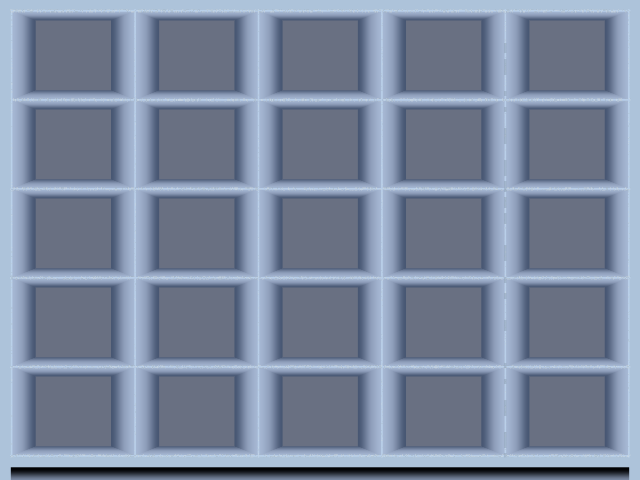
This pattern is drawn by a WebGL 1 fragment shader. Its source:

```glsl
precision highp float;
// A five by five wall of recessed grey panels in a pale blue frame.
// Each cell has mitred bevels that darken inward, split by thin bright seams
// with speckled wear; a black-to-slate shadow bar runs along the bottom.

#define COUNT vec2(5.0, 5.0)
#define GRID_MIN vec2(0.0182, 0.0503)
#define GRID_MAX vec2(0.9825, 0.9774)
#define BEVEL vec2(0.195, 0.108)
#define SEAM_HALF 0.0014
#define WEAR_HALF 0.0034
#define WEAR_GRAINS 420.0
#define BAR_TOP 0.0265
#define PANEL_COLOR vec3(0.41, 0.44, 0.51)
#define FRAME_COLOR vec3(0.68, 0.765, 0.855)
#define DARK_COLOR vec3(0.28, 0.34, 0.45)
#define SEAM_COLOR vec3(0.74, 0.83, 0.93)

uniform vec2 u_resolution;

float hash(vec2 p) {
  vec3 q = fract(vec3(p.xyx) * 0.1031);
  q += dot(q, q.yzx + 33.33);
  return fract((q.x + q.y) * q.z);
}

// 1 inside the rectangle, with edges softened by one pixel
float boxMask(vec2 uv, vec2 low, vec2 high, vec2 pixel) {
  vec2 a = clamp((uv - low) / pixel + 0.5, 0.0, 1.0);
  vec2 b = clamp((high - uv) / pixel + 0.5, 0.0, 1.0);
  return a.x * a.y * b.x * b.y;
}

// Depth 0 is the seam, 1 the panel edge
vec3 bevelColor(float depth) {
  vec3 rim = vec3(0.65, 0.72, 0.83);
  vec3 middle = vec3(0.545, 0.605, 0.715);
  vec3 color = mix(rim, middle, smoothstep(0.0, 0.6, depth));
  return mix(color, DARK_COLOR, smoothstep(0.4, 1.0, depth));
}

float stripe(float distanceToLine, float halfWidth, float pixel) {
  return 1.0 - smoothstep(halfWidth - 0.5 * pixel, halfWidth + 0.75 * pixel, distanceToLine);
}

void main() {
  vec2 uv = gl_FragCoord.xy / u_resolution;
  vec2 pixel = 1.0 / u_resolution;
  vec2 aspect = vec2(u_resolution.x / u_resolution.y, 1.0);
  vec2 pitch = (GRID_MAX - GRID_MIN) / COUNT * aspect;
  vec2 grid = (uv - GRID_MIN) / (GRID_MAX - GRID_MIN) * COUNT;

  // Mitred bevels; the lower sill catches a little more light
  vec2 cell = fract(grid);
  vec2 edge = min(cell, 1.0 - cell);
  vec2 depth = edge / BEVEL;
  float horizontal = smoothstep(-0.04, 0.04, depth.x - depth.y);
  float sill = horizontal * step(cell.y, 0.5);
  float slope = clamp(min(depth.x, depth.y), 0.0, 1.0);
  vec3 inside = bevelColor(slope * (1.0 - 0.12 * sill));

  // Flat recessed panel
  vec2 inset = (edge - BEVEL) * pitch;
  float panel = clamp(min(inset.x, inset.y) / pixel.y + 0.5, 0.0, 1.0);
  inside = mix(inside, PANEL_COLOR, panel);

  float gridMask = boxMask(uv, GRID_MIN, GRID_MAX, pixel);
  vec3 color = mix(FRAME_COLOR, inside, gridMask);

  // Bright seams, including the outer rim
  vec2 line = clamp(floor(grid + 0.5), vec2(0.0), COUNT);
  vec2 away = abs(grid - line) * pitch;
  vec2 reach = vec2(WEAR_HALF) / aspect;
  float seamMask = boxMask(uv, GRID_MIN - reach, GRID_MAX + reach, pixel);
  float seam = max(stripe(away.x, SEAM_HALF, pixel.y), stripe(away.y, SEAM_HALF, pixel.y));
  color = mix(color, SEAM_COLOR, seam * seamMask * 0.85);

  // Fine grains of wear, strongest along the horizontal seams
  vec2 grain = floor(uv * aspect * WEAR_GRAINS);
  float chance = hash(grain);
  float tint = hash(grain + 71.0);
  float wornRow = stripe(away.y, WEAR_HALF, pixel.y) * step(0.52, chance);
  float wornColumn = stripe(away.x, SEAM_HALF, pixel.y) * step(0.8, chance);
  float wear = max(wornRow * 0.45, wornColumn * 0.3) * seamMask;
  vec3 grainColor = mix(vec3(0.62, 0.69, 0.74), vec3(0.84, 0.87, 0.88), tint);
  color = mix(color, grainColor, wear);

  // Sparse dark nicks beside one vertical seam
  float nick = stripe(abs(away.x - 0.001), 0.0006, pixel.y);
  float nickedLine = 1.0 - step(0.5, abs(line.x - 4.0));
  float broken = step(0.6, hash(vec2(line.x, floor(uv.y * 90.0))));
  color = mix(color, vec3(0.42, 0.48, 0.54), nick * nickedLine * broken * seamMask * 0.5);

  // Shadow bar at the foot
  float bar = boxMask(uv, vec2(0.0169, -1.0), vec2(0.9831, BAR_TOP), pixel);
  float fade = clamp((BAR_TOP - uv.y) / BAR_TOP, 0.0, 1.0);
  vec3 barColor = mix(vec3(0.0, 0.005, 0.01), vec3(0.49, 0.55, 0.65), smoothstep(0.1, 1.1, fade));
  color = mix(color, barColor, bar);

  gl_FragColor = vec4(color, 1.0);
}
```
